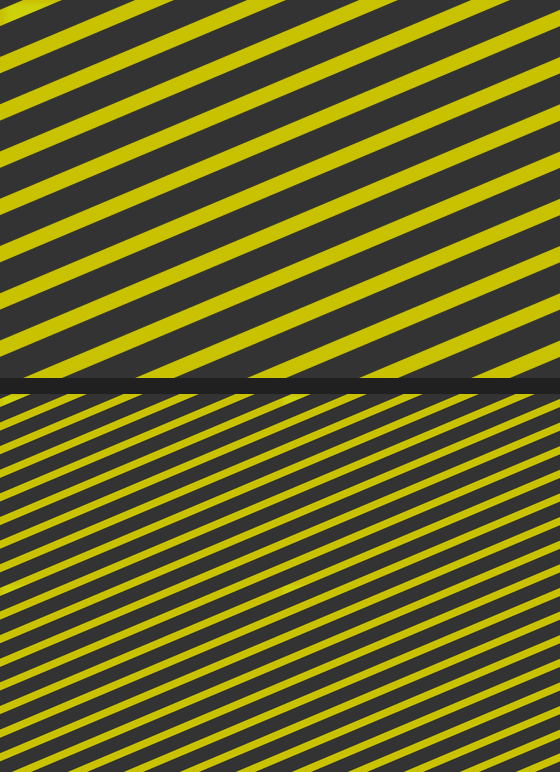
Top, the tile; bottom, the same tile 2 across and 2 down.
Reproduce this pattern procedurally as a Shadertoy shader.

```glsl
#define REPEATS vec2(5.0, 8.0)
#define STRIPE_CENTER 0.62
#define STRIPE_WIDTH 0.346
#define EDGE_FADE 0.02
#define DARK vec3(0.20, 0.20, 0.20)
#define YELLOW vec3(0.79, 0.76, 0.00)
#define BRIGHT_YELLOW vec3(0.80, 0.82, 0.04)

// Signed distance to the stripe edge, in periods; negative inside
float stripeDistance(float phase) {
    float offset = fract(phase - STRIPE_CENTER + 0.5) - 0.5;
    return abs(offset) - 0.5 * STRIPE_WIDTH;
}

// The corner stripe is brighter; the tint vanishes at the border so tiles join
float cornerTint(vec2 uv, float phase) {
    vec2 inset = smoothstep(0.0, EDGE_FADE, vec2(uv.x, 1.0 - uv.y));
    return step(REPEATS.y - 1.0, phase) * inset.x * inset.y;
}

void mainImage(out vec4 fragColor, in vec2 fragCoord) {
    vec2 uv = fragCoord / iResolution.xy;

    // Whole repeats across and down make the diagonals wrap
    float phase = REPEATS.y * uv.y - REPEATS.x * uv.x;
    float phasePerPixel = length(REPEATS / iResolution.xy);

    // One-pixel smooth edge
    float coverage = clamp(0.5 - stripeDistance(phase) / phasePerPixel, 0.0, 1.0);

    vec3 stripeColor = mix(YELLOW, BRIGHT_YELLOW, cornerTint(uv, phase));
    fragColor = vec4(mix(DARK, stripeColor, coverage), 1.0);
}
```
